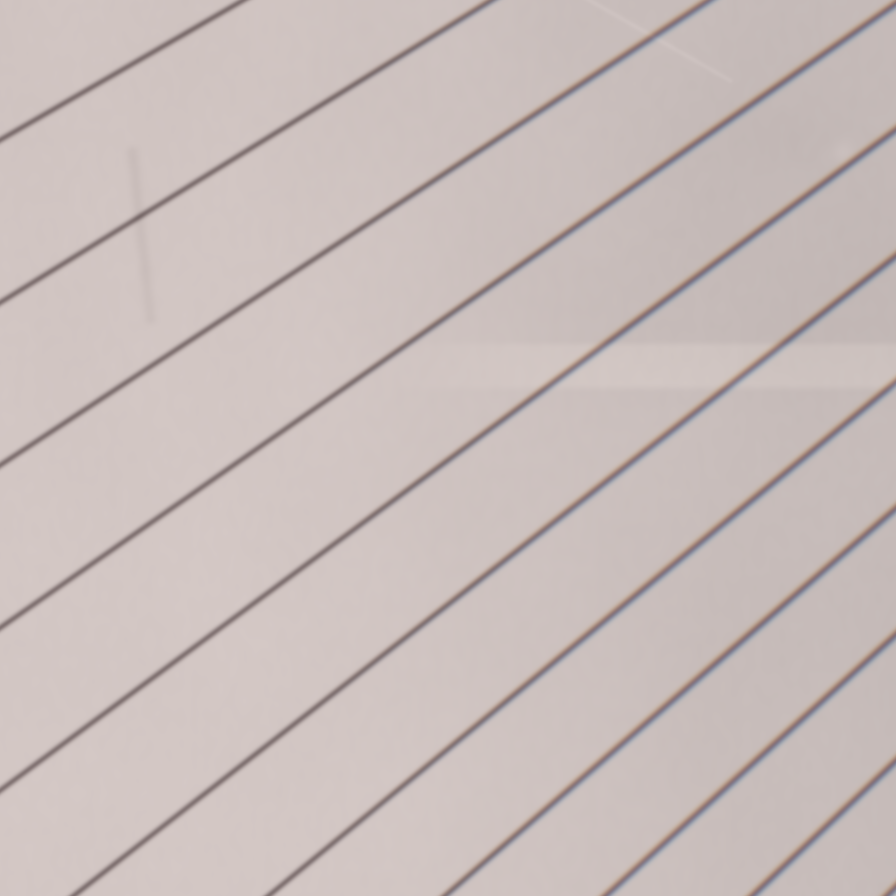
A WebGL 1 fragment shader for this pattern:

```glsl
precision highp float;
// Fanned diagonal dark lines on a pale, faintly smudged glossy panel.

uniform vec2 u_resolution;

// Line fan: positions run downward from the top left corner
const float FIRST_HEIGHT = 0.1563;  // first line at the left edge
const float LEFT_SPACING = 0.1815;  // vertical gap at the left edge
const float FIRST_SLOPE  = 0.575;
const float SLOPE_STEP   = 0.04065; // each line is steeper than the last
const float LEFT_BLUR    = 0.0026;
const float RIGHT_BLUR   = 0.0031;
const float FRINGE_SHIFT = 0.0012;  // colour separation at the right
const vec3  LEFT_DEPTH   = vec3(0.315, 0.325, 0.315);
const vec3  RIGHT_DEPTH  = vec3(0.275, 0.285, 0.265);

// Panel
const vec3  PANEL_LIGHT  = vec3(0.825, 0.778, 0.767);
const vec3  PANEL_SHADE  = vec3(0.772, 0.730, 0.722);
const vec3  GLARE_TINT   = vec3(0.036, 0.036, 0.032);
const float GLARE_TOP    = 0.384;
const float GLARE_BOTTOM = 0.433;
const float MOTTLE       = 0.010;
const float GRAIN        = 0.006;

vec2 hashGradient(vec2 cell) {
  float a = fract(sin(dot(cell, vec2(127.1, 311.7))) * 4375.85) * 6.2832;
  return vec2(cos(a), sin(a));
}

float gradientNoise(vec2 p) {
  vec2 i = floor(p);
  vec2 f = p - i;
  vec2 w = f * f * f * (f * (f * 6.0 - 15.0) + 10.0);
  float a = dot(hashGradient(i), f);
  float b = dot(hashGradient(i + vec2(1.0, 0.0)), f - vec2(1.0, 0.0));
  float c = dot(hashGradient(i + vec2(0.0, 1.0)), f - vec2(0.0, 1.0));
  float d = dot(hashGradient(i + vec2(1.0, 1.0)), f - vec2(1.0, 1.0));
  return mix(mix(a, b, w.x), mix(c, d, w.x), w.y);
}

float segmentDistance(vec2 p, vec2 a, vec2 b) {
  vec2 ab = b - a;
  return length(p - a - ab * clamp(dot(p - a, ab) / dot(ab, ab), 0.0, 1.0));
}

float softSpot(vec2 p, vec2 center, vec2 size) {
  vec2 q = (p - center) / size;
  return exp(-dot(q, q));
}

// Signed distance to the nearest line of the fan, positive below it
float fanDistance(vec2 p) {
  float spacing = LEFT_SPACING - p.x * SLOPE_STEP;
  float index = floor((p.y - FIRST_HEIGHT + p.x * FIRST_SLOPE) / spacing + 0.5);
  float slope = FIRST_SLOPE + index * SLOPE_STEP;
  float lineY = FIRST_HEIGHT + index * LEFT_SPACING - p.x * slope;
  return (p.y - lineY) / sqrt(1.0 + slope * slope);
}

// Line darkness per channel, with the channels pulled apart to the right
vec3 fanInk(vec2 p) {
  float toRight = smoothstep(0.30, 0.80, p.x);
  float blur = max(mix(LEFT_BLUR, RIGHT_BLUR, toRight), 0.5 / u_resolution.y);
  vec3 d = fanDistance(p) + FRINGE_SHIFT * toRight * vec3(-1.0, 0.0, 1.0);
  vec3 profile = exp(-0.5 * d * d / (blur * blur));
  return profile * mix(LEFT_DEPTH, RIGHT_DEPTH, toRight);
}

vec3 panelColor(vec2 p) {
  // Broad shading, darkest at the upper right
  float shade = smoothstep(0.22, 1.0, p.x + 0.16 * (0.45 - p.y));
  vec3 color = mix(PANEL_LIGHT, PANEL_SHADE, shade);
  color -= 0.012 * softSpot(p, vec2(0.0), vec2(0.35, 0.30));
  color -= 0.010 * smoothstep(0.45, 0.85, p.x)
         * smoothstep(0.0, 0.38, p.y) * (1.0 - smoothstep(0.38, 0.46, p.y));

  // Horizontal glare, fading out to the left
  float glare = smoothstep(GLARE_TOP - 0.005, GLARE_TOP + 0.005, p.y)
              * (1.0 - smoothstep(GLARE_BOTTOM - 0.006, GLARE_BOTTOM + 0.006, p.y));
  color += GLARE_TINT * glare * smoothstep(0.38, 0.72, p.x);

  // Upright smudge, fine scratch and two faint spots
  float smudge = segmentDistance(p, vec2(0.148, 0.17), vec2(0.168, 0.355));
  float scratch = segmentDistance(p, vec2(0.64, -0.01), vec2(0.815, 0.09));
  color -= 0.030 * exp(-pow(smudge / 0.007, 2.0));
  color += 0.022 * exp(-pow(scratch / 0.003, 2.0));
  color -= 0.010 * softSpot(p, vec2(0.88, 0.155), vec2(0.06, 0.035));
  color += 0.024 * softSpot(p, vec2(0.942, 0.170), vec2(0.014, 0.012));

  // Uneven surface
  color += MOTTLE * gradientNoise(p * vec2(7.0, 5.0));
  color += GRAIN * gradientNoise(p * vec2(75.0, 48.0));
  return color;
}

void main() {
  vec2 uv = gl_FragCoord.xy / u_resolution;
  vec2 p = vec2(uv.x, 1.0 - uv.y);
  gl_FragColor = vec4(clamp(panelColor(p) - fanInk(p), 0.0, 1.0), 1.0);
}
```
